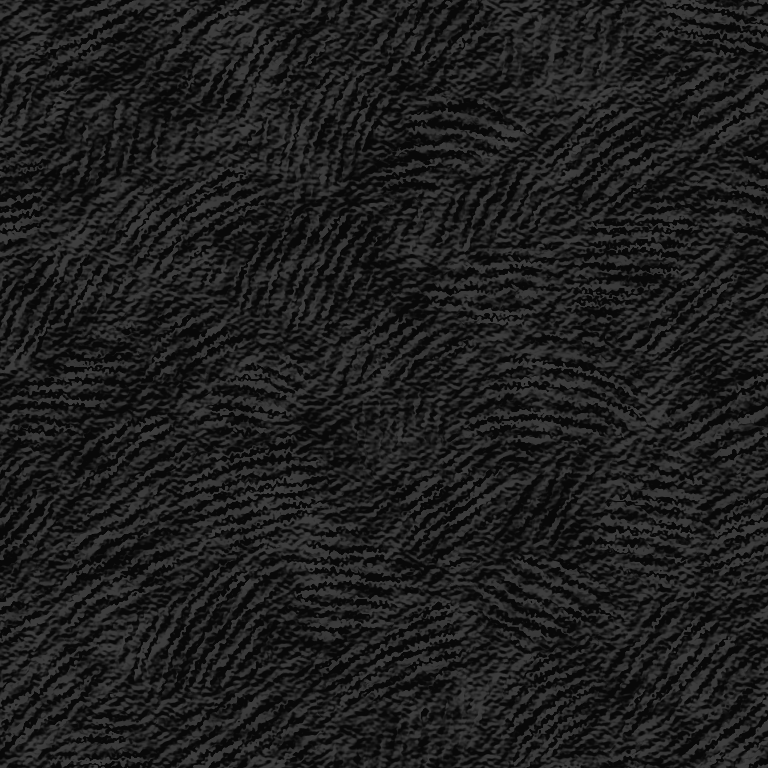
A WebGL 1 fragment shader for this texture:

```glsl
precision highp float;
// Dark embossed leather: ragged patches of combed, broken, arched ridges.
// Voronoi cells give each patch its direction; a height field of ridges
// and gradient noise is then shaded by its difference along the light.

uniform vec2 u_resolution;

#define PATCH_SIZE vec2(0.19, 0.125)
#define PATCH_TILT 0.4
#define RIDGE_PERIOD 0.0185
#define RIDGE_WOBBLE 3.6
#define MAIN_ANGLE 0.62
#define ANGLE_SPREAD 1.2
#define ARCH 3.2
#define EDGE_JITTER vec2(0.005, 0.008)
#define GRAIN_FREQ vec2(130.0, 235.0)
#define LIGHT_STEP vec2(-0.0009, 0.0044)
#define TONE_RANGE vec2(-0.88, 1.15)
#define BROAD_SHADE 1.0

const vec3 SHADOW = vec3(0.031);
const vec3 DULL_CREST = vec3(0.2);
const vec3 BRIGHT_CREST = vec3(0.25);

vec2 hash2(vec2 p) {
  vec3 q = fract(vec3(p.xyx) * vec3(0.1031, 0.1030, 0.0973));
  q += dot(q, q.yzx + 33.33);
  return fract((q.xx + q.yz) * q.zy);
}

float gradientDot(vec2 cell, vec2 corner, vec2 f) {
  float a = 6.2832 * hash2(cell + corner + 57.0).x;
  return dot(vec2(cos(a), sin(a)), f - corner);
}

// Gradient noise, roughly -0.7 to 0.7
float noise(vec2 p) {
  vec2 i = floor(p);
  vec2 f = p - i;
  vec2 u = f * f * f * (f * (f * 6.0 - 15.0) + 10.0);
  float low = mix(gradientDot(i, vec2(0.0), f),
                  gradientDot(i, vec2(1.0, 0.0), f), u.x);
  float high = mix(gradientDot(i, vec2(0.0, 1.0), f),
                   gradientDot(i, vec2(1.0), f), u.x);
  return mix(low, high, u.y);
}

// Components of p along a direction and across it
vec2 turn(vec2 p, float angle) {
  float c = cos(angle);
  float s = sin(angle);
  return vec2(c * p.x + s * p.y, c * p.y - s * p.x);
}

// Nearest patch: xy = offset from its centre in cells, z = edge gap
vec3 findPatch(vec2 g, out vec2 id) {
  vec2 base = floor(g);
  vec2 nearest = vec2(0.0);
  float first = 9.0;
  float second = 9.0;
  id = base;
  for (int y = -1; y <= 1; y++) {
    for (int x = -1; x <= 1; x++) {
      vec2 cell = base + vec2(float(x), float(y));
      vec2 offset = g - cell - 0.1 - 0.8 * hash2(cell + 131.0);
      float d = length(offset);
      if (d < first) {
        second = first;
        first = d;
        nearest = offset;
        id = cell;
      } else {
        second = min(second, d);
      }
    }
  }
  return vec3(nearest, second - first);
}

// Combed ridges in patch space; q is measured from the patch centre
float ridges(vec2 q, vec2 id) {
  vec2 pick = hash2(id + 217.0);
  vec2 shape = hash2(id + 311.0);
  vec2 r = turn(q, MAIN_ANGLE + ANGLE_SPREAD * (pick.x + pick.y - 1.0));
  r.y += ARCH * shape.x * shape.x * r.x * r.x;
  float period = RIDGE_PERIOD * mix(0.8, 1.2, shape.y);
  float wobble = noise(r * vec2(15.0, 42.0) + id * 7.3)
               + 0.6 * noise(r * vec2(55.0, 95.0) + id * 3.1);
  float strength = 1.0 + 1.1 * noise(r * vec2(28.0, 62.0) + id * 5.7);
  return strength * cos(6.2832 * r.y / period + RIDGE_WOBBLE * wobble);
}

// Fine flakes and medium lumps
float grain(vec2 p) {
  return 1.3 * noise(p * GRAIN_FREQ)
       + 1.3 * noise(turn(p, MAIN_ANGLE) * vec2(48.0, 110.0) + 19.0);
}

float height(vec2 p, vec2 q, vec2 id, float comb) {
  return comb * ridges(q, id) + mix(1.35, 0.75, comb) * grain(p);
}

// Slow light and dark areas, from streaks up to whole regions
float broadShade(vec2 p) {
  vec2 s = turn(p, MAIN_ANGLE);
  return 0.75 * noise(s * vec2(26.0, 52.0) + 71.0)
       + 0.6 * noise(s * vec2(11.0, 19.0) + 83.0)
       + 0.35 * noise(p * 5.0 + 97.0);
}

void main() {
  vec2 p = gl_FragCoord.xy / u_resolution.y;

  // Patch lookup with ragged outlines
  vec2 ragged = p + 0.022 * vec2(noise(p * 24.0), noise(p * 24.0 + 41.0))
                  + 0.012 * vec2(noise(p * 70.0), noise(p * 70.0 + 13.0));
  vec2 id;
  vec3 cell = findPatch(turn(ragged, PATCH_TILT) / PATCH_SIZE + 20.0, id);
  vec2 q = turn(cell.xy * PATCH_SIZE, -PATCH_TILT) + p - ragged;
  float comb = mix(0.2, 1.05, smoothstep(0.02, 0.36, cell.z));
  comb *= clamp(1.0 + 0.9 * noise(p * 32.0 + 29.0), 0.5, 1.2);

  // One shared jitter roughens ridge edges without blurring them
  q += EDGE_JITTER * vec2(noise(p * 170.0 + 11.0), noise(p * 190.0 + 37.0));

  // Emboss: compare the height here with the height towards the light
  float relief = height(p, q, id, comb)
               - height(p + LIGHT_STEP, q + LIGHT_STEP, id, comb);
  float shade = BROAD_SHADE * broadShade(p);
  float tone = smoothstep(TONE_RANGE.x, TONE_RANGE.y, relief + shade);
  vec3 crest = mix(DULL_CREST, BRIGHT_CREST,
                   clamp(0.5 + 0.8 * shade, 0.0, 1.0));
  gl_FragColor = vec4(mix(SHADOW, crest, tone), 1.0);
}
```
